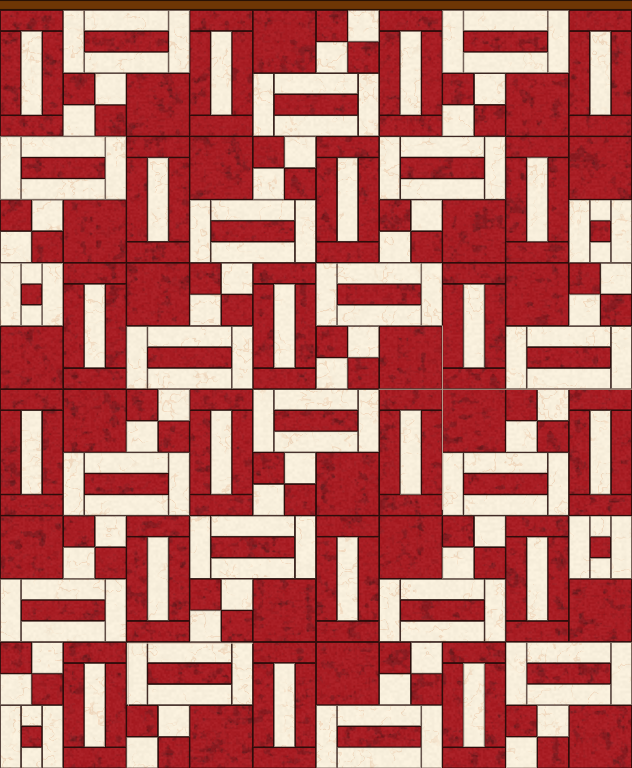
Write a WebGL 2 fragment shader that draws this pattern.

```glsl
#version 300 es
precision highp float;
uniform vec2 u_resolution;
out vec4 fragColor;

float hash(vec2 p) {
  return fract(sin(dot(p, vec2(127.1, 311.7))) * 43758.5453);
}

float noise(vec2 p) {
  vec2 i = floor(p), f = fract(p);
  f = f * f * (3.0 - 2.0 * f);
  return mix(mix(hash(i), hash(i + vec2(1, 0)), f.x),
             mix(hash(i + vec2(0, 1)), hash(i + vec2(1, 1)), f.x), f.y);
}

float fbm(vec2 p) {
  float sum = 0.0, amp = 0.53;
  for (int i = 0; i < 3; i++) {
    sum += amp * noise(p);
    p = p * 2.1 + 7.3;
    amp *= 0.5;
  }
  return sum;
}

float boxEdge(vec2 q, vec2 size) {
  vec2 e = min(q, size - q);
  return min(e.x, e.y);
}

// Three rails between two end bars: x = seam distance, y = 1 in the middle rail
vec2 railBlock(vec2 q, float len) {
  float end = min(q.x, len - q.x);
  if (end < 1.0 / 3.0) return vec2(boxEdge(vec2(end, q.y), vec2(1.0 / 3.0, 1.0)), 0.0);
  float f = fract(q.y * 3.0);
  return vec2(min(end - 1.0 / 3.0, min(f, 1.0 - f) / 3.0),
              float(floor(q.y * 3.0) == 1.0));
}

vec3 redCloth(vec2 p) {
  float blotch = smoothstep(0.5, 0.72, fbm(p * 8.0));
  float fleck = smoothstep(0.62, 0.85, noise(p * 21.0));
  vec3 col = mix(vec3(0.66, 0.115, 0.14), vec3(0.47, 0.10, 0.12), 0.65 * blotch);
  col = mix(col, vec3(0.36, 0.10, 0.11), 0.4 * fleck * (0.3 + blotch));
  return col + 0.05 * (noise(p * 34.0 + 5.0) - 0.5);
}

vec3 creamCloth(vec2 p) {
  float ridge = abs(fbm(p * 6.0) - 0.46);
  float vein = (1.0 - smoothstep(0.0, 0.045, ridge)) * smoothstep(0.3, 0.7, noise(p * 4.0 + 3.0));
  vec3 col = mix(vec3(0.99, 0.955, 0.88), vec3(0.94, 0.81, 0.69), 0.6 * vein);
  return col - 0.035 * noise(p * 25.0);
}

float segment(vec2 p, vec2 a, vec2 b) {
  vec2 d = b - a;
  return length(p - a - d * clamp(dot(p - a, d) / dot(d, d), 0.0, 1.0));
}

void main() {
  // Ten columns and twelve rows of cells, counted from the top left
  vec2 uv = gl_FragCoord.xy / u_resolution;
  vec2 p = vec2(uv.x * 10.0, (1.0 - uv.y) * 12.152 - 0.158);
  float px = 10.0 / u_resolution.x;
  vec2 cell = floor(p), local = p - cell;

  // Each pair of rows steps one column left in a cycle of six
  float pair = floor(p.y / 2.0);
  float slot = mod(cell.x + pair, 6.0), part = mod(slot, 3.0);
  bool upper = mod(cell.y, 2.0) < 0.5, railsOnTop = slot < 3.0;
  float seam, cream = 0.0;
  vec2 id = cell;

  if (part < 0.5) {
    // Upright red block with a cream middle
    id.y = pair * 2.0;
    vec2 block = railBlock((p - id).yx, 2.0);
    seam = block.x;
    cream = block.y;
  } else if (upper == railsOnTop) {
    // Lying cream block with a red middle, cut short at the sides
    float start = cell.x - part + 1.0;
    float left = max(start, 0.0), right = min(start + 2.0, 10.0);
    id.x = left;
    vec2 block = railBlock(vec2(p.x - left, local.y), right - left);
    seam = block.x;
    cream = 1.0 - block.y;
  } else if (part == (railsOnTop ? 2.0 : 1.0) || (pair == 4.0 && cell.x == 9.0)) {
    // Plain red square
    seam = boxEdge(local, vec2(1.0));
  } else {
    // Four-patch
    vec2 quarter = floor(local * 2.0);
    cream = abs(quarter.x - quarter.y);
    seam = boxEdge(fract(local * 2.0), vec2(1.0)) * 0.5;
    id += quarter * 0.5;
  }

  // Cloth and dark seams of uneven strength
  vec2 cloth = p + 13.0 * hash(id + 0.3 * cream);
  vec3 col = cream > 0.5 ? creamCloth(cloth) : redCloth(cloth);
  float strength = mix(0.9, 0.55 + 0.35 * hash(id + 4.0), cream);
  float line = 1.0 - smoothstep(0.013 - 0.5 * px, 0.013 + 0.5 * px, seam);
  col = mix(col, vec3(0.13, 0.04, 0.03), line * strength);

  // Pale gaps where panels meet
  float gap = min(segment(p, vec2(7, 5), vec2(7, 7.9)), segment(p, vec2(6, 6), vec2(10, 6)));
  gap = min(gap, min(segment(p, vec2(2.03, 10.02), vec2(2.03, 11)),
                     segment(p, vec2(2.03, 10.02), vec2(4, 10.02))));
  col = mix(col, vec3(0.85, 0.76, 0.69), 0.8 * (1.0 - smoothstep(0.008 - 0.5 * px, 0.008 + 0.5 * px, gap)));

  // Brown strip along the top
  float strip = 1.0 - smoothstep(-0.5 * px, 0.5 * px, p.y);
  float rim = smoothstep(0.01, 0.01 + px, min(-p.y, p.y + 0.158));
  col = mix(col, mix(vec3(0.16, 0.07, 0.02), vec3(0.43, 0.21, 0.02), rim), strip);

  fragColor = vec4(col, 1.0);
}
```
